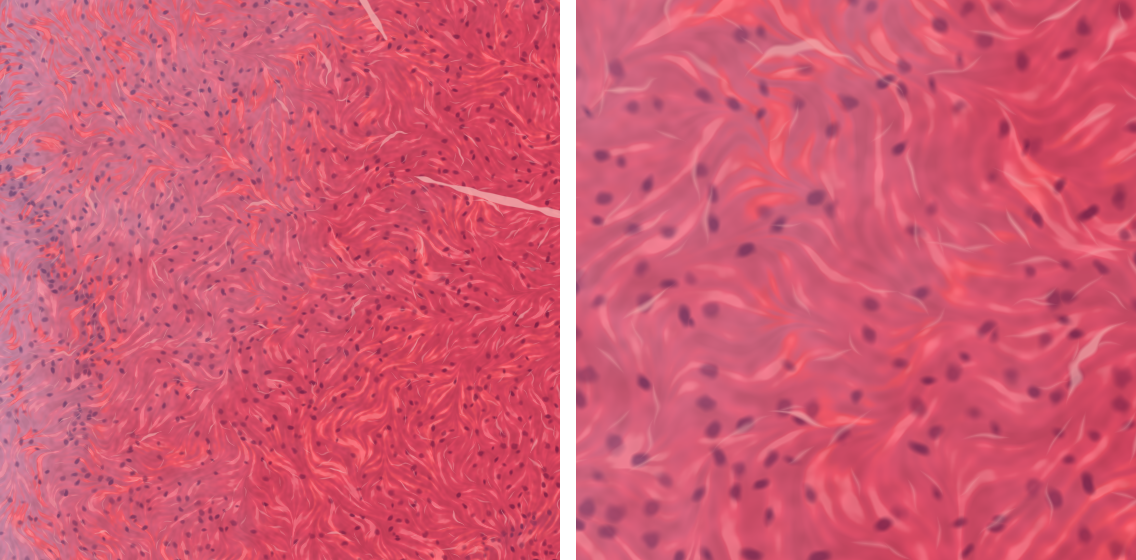
Left: the whole. Right: its middle third, enlarged.
This texture is drawn by a WebGL 1 fragment shader. Its source:

```glsl
precision highp float;
// Stained tissue: a mauve-to-red ground with short coral fibres, dark nuclei and pale slits.
// Fibres are noise smeared along a direction field; nuclei and slits are jittered grid cells
// turned to follow the same field.
uniform vec2 u_resolution;

#define FIBRE_FREQ 185.0
#define FIBRE_STEP 0.0028
#define FIBRE_GAIN 7.0
#define NUCLEI_CELLS 50.0
#define NUCLEI_SHARE 0.43
#define NUCLEUS_RADIUS 0.0056
#define SLIT_CELLS 17.0
#define FLECK_CELLS 46.0
#define EDGE 0.0017

const vec3 RED = vec3(0.825, 0.255, 0.365);
const vec3 MAUVE = vec3(0.825, 0.49, 0.60);
const vec3 LILAC = vec3(0.78, 0.55, 0.68);
const vec3 CORAL = vec3(0.91, 0.31, 0.36);
const vec3 PALE = vec3(0.94, 0.65, 0.66);
const vec3 PLUM = vec3(0.47, 0.11, 0.26);
const vec3 VIOLET = vec3(0.45, 0.29, 0.47);

float hash(vec2 p) {
  return fract(sin(dot(p, vec2(127.1, 311.7))) * 43758.5453);
}

float noise(vec2 p) {
  vec2 i = floor(p), f = fract(p);
  f = f * f * (3.0 - 2.0 * f);
  return mix(mix(hash(i), hash(i + vec2(1.0, 0.0)), f.x),
             mix(hash(i + vec2(0.0, 1.0)), hash(i + 1.0), f.x), f.y);
}

vec2 turn(vec2 p, float a) {
  float c = cos(a), s = sin(a);
  return vec2(c * p.x + s * p.y, c * p.y - s * p.x);
}

// Direction of the fibres: a broad sweep broken up by local tangles
float flowAngle(vec2 p) {
  float sweep = mix(1.4, -0.7, smoothstep(0.1, 0.8, p.y + 0.3 * (p.x - 0.5)));
  return sweep + 2.6 * (noise(p * 6.0 + 7.0) - 0.5) + 2.6 * (noise(p * 24.0) - 0.5);
}

// Noise averaged along the flow, about -1 to 1
float fibres(vec2 p) {
  float sum = noise(p * FIBRE_FREQ);
  vec2 ahead = p, behind = p;
  for (int i = 0; i < 6; i++) {
    float a = flowAngle(ahead), b = flowAngle(behind);
    ahead += FIBRE_STEP * vec2(cos(a), sin(a));
    behind -= FIBRE_STEP * vec2(cos(b), sin(b));
    sum += noise(ahead * FIBRE_FREQ) + noise(behind * FIBRE_FREQ);
  }
  return (sum / 13.0 - 0.5) * FIBRE_GAIN;
}

// Bands crowded with nuclei, at the left and in the lower right corner
float crowding(vec2 p) {
  float x = (p.x - 0.155 + 0.55 * max(p.y - 0.45, 0.0) + 0.05 * (noise(p * 12.0) - 0.5)) / 0.026;
  float y = (p.y - 0.5 * (p.x - 0.83)) / 0.022;
  float left = exp(-x * x) * smoothstep(0.05, 0.45, p.y) * (1.0 - smoothstep(0.66, 0.74, p.y));
  return max(left, 0.7 * exp(-y * y) * smoothstep(0.78, 0.9, p.x));
}

float nuclei(vec2 p, float cells, float share, float crowdShare, float seed) {
  float mask = 0.0;
  for (int j = -1; j <= 1; j++) for (int i = -1; i <= 1; i++) {
    vec2 id = floor(p * cells) + vec2(float(i), float(j));
    vec2 r = vec2(hash(id + seed), hash(id + seed + 31.7));
    vec2 centre = (id + r) / cells;
    float chance = share * (0.3 + 1.4 * noise(centre * 16.0)) + crowdShare * crowding(centre);
    vec2 q = turn(p - centre, flowAngle(centre) + 3.0 * (r.x - 0.5));
    float d = length(q * vec2(0.9, 1.0 + 0.6 * r.y)) - NUCLEUS_RADIUS * (0.6 + 0.4 * r.x);
    d += 0.003 * (noise(p * 190.0) - 0.5);
    float disc = 1.0 - smoothstep(-2.0 * EDGE, 1.6 * EDGE, d);
    mask = max(mask, step(hash(id + seed + 5.3), chance) * (0.5 + 0.45 * r.y) * disc);
  }
  return mask;
}

// Curved, ragged gaps that taper to both ends
float slits(vec2 p, float cells, float share, float size, float seed) {
  float mask = 0.0;
  for (int j = -1; j <= 1; j++) for (int i = -1; i <= 1; i++) {
    vec2 id = floor(p * cells) + vec2(float(i), float(j));
    vec2 r = vec2(hash(id + seed), hash(id + seed + 17.9));
    vec2 centre = (id + r) / cells;
    float halfLength = size * (0.3 + 0.7 * r.x * r.y);
    vec2 q = turn(p - centre, flowAngle(centre) + 1.4 * (r.y - 0.5));
    q.y += (r.x - 0.5) * 24.0 * q.x * q.x + 0.007 * (noise(p * 80.0 + seed) - 0.5);
    float t = q.x / halfLength;
    float width = 0.11 * halfLength * (1.0 - t * t) * (0.4 + 1.2 * noise(p * 120.0));
    mask = max(mask, step(hash(id + seed + 3.1), share) * smoothstep(-EDGE, EDGE, width - abs(q.y)));
  }
  return mask;
}

// One long cleft from a to b
float cleft(vec2 p, vec2 a, vec2 b, float width) {
  vec2 along = b - a;
  float t = clamp(dot(p - a, along) / dot(along, along), 0.0, 1.0);
  float d = length(p - a - along * t) + 0.008 * (noise(p * 50.0) - 0.5);
  return smoothstep(-EDGE, EDGE, width * sqrt(t * (1.0 - t)) * 2.0 - d);
}

void main() {
  vec2 p = gl_FragCoord.xy / min(u_resolution.x, u_resolution.y);

  // Ground, paler to the upper left and in small patches
  float patches = noise(p * 8.0) + 0.7 * noise(p * 30.0) - 0.85;
  float pallor = 1.0 - smoothstep(-0.2, 0.88, p.x - 0.4 * (p.y - 0.5) + 0.3 * patches);
  float crowd = crowding(p);
  vec3 colour = mix(RED, MAUVE, pallor);
  colour = mix(colour, LILAC, 0.6 * (1.0 - smoothstep(0.0, 0.15, p.x)));
  colour = mix(colour, VIOLET, 0.2 * crowd);

  // Fibres, gathered into bundles along winding ridges
  float streak = fibres(p);
  float ridge = 1.0 - abs(2.0 * noise(p * 9.0 + 2.0 * noise(p * 7.0)) - 1.0);
  float bundle = 0.2 + 0.6 * smoothstep(0.55, 0.95, ridge);
  colour = mix(colour, CORAL, bundle * smoothstep(-0.5, 0.8, streak));
  colour = mix(colour, PALE, 0.3 * smoothstep(0.45, 1.3, streak));
  colour *= 1.0 + 0.05 * clamp(streak, -1.2, 1.2) + 0.09 * (noise(p * 130.0) - 0.5);

  // Nuclei
  float dots = max(nuclei(p, NUCLEI_CELLS, NUCLEI_SHARE, 0.3, 0.0), nuclei(p, 64.0, 0.0, 0.8, 50.0));
  colour = mix(colour, mix(PLUM, VIOLET, max(pallor, 0.5 * crowd)), 0.9 * dots);

  // Pale gaps
  float gaps = max(0.8 * slits(p, SLIT_CELLS, 0.22, 0.036, 80.0), 0.55 * slits(p, FLECK_CELLS, 0.36, 0.017, 120.0));
  gaps = max(gaps, cleft(p, vec2(0.74, 0.685), vec2(1.06, 0.6), 0.0055));
  gaps = max(gaps, cleft(p, vec2(0.63, 1.03), vec2(0.69, 0.93), 0.0055));
  colour = mix(colour, PALE, 0.85 * gaps);

  gl_FragColor = vec4(colour, 1.0);
}
```
